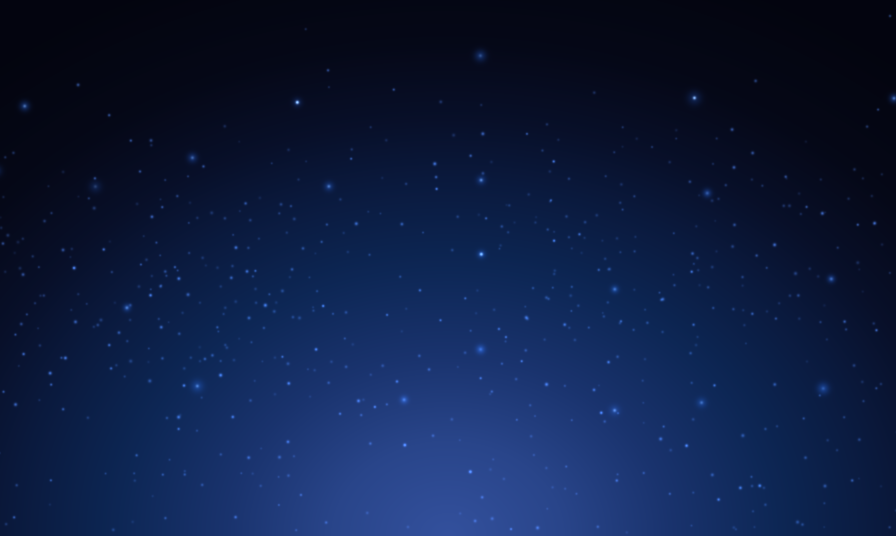
This background is drawn by a WebGL 2 fragment shader. Its source:

```glsl
#version 300 es
precision highp float;
// Night sky: a blue glow rising from the lower edge, strewn with clustered stars.

uniform vec2 u_resolution;
out vec4 fragColor;

const vec3 STAR_BLUE = vec3(0.30, 0.50, 0.88);
const vec3 HALO_BLUE = vec3(0.13, 0.36, 0.78);
const vec3 CORE_WHITE = vec3(0.68, 0.85, 1.0);

vec3 hash3(vec2 cell, float seed) {
    vec3 q = fract(vec3(cell.xyx + seed) * vec3(0.1031, 0.1030, 0.0973));
    q += dot(q, q.yxz + 33.33);
    return fract((q.xxy + q.yzz) * q.zyx);
}

float cornerSlope(vec2 cell, vec2 offset, float seed) {
    float angle = 6.2832 * hash3(cell, seed).x;
    return dot(vec2(cos(angle), sin(angle)), offset);
}

float gradientNoise(vec2 p, float seed) {
    vec2 i = floor(p), f = fract(p);
    vec2 w = f * f * (3.0 - 2.0 * f), e = vec2(1.0, 0.0);
    float low = mix(cornerSlope(i, f, seed), cornerSlope(i + e, f - e, seed), w.x);
    float high = mix(cornerSlope(i + e.yx, f - e.yx, seed), cornerSlope(i + 1.0, f - 1.0, seed), w.x);
    return mix(low, high, w.y);
}

float ramp(float start, float end, float x) {
    return clamp((x - start) / (end - start), 0.0, 1.0);
}

float gaussian(vec2 offset, vec2 radius) {
    vec2 q = offset / radius;
    return exp(-dot(q, q));
}

// Elliptical glow, brightest at the bottom centre
vec3 skyColor(vec2 p) {
    float r = length(p * vec2(0.84, 1.03));
    vec3 c = mix(vec3(0.20, 0.315, 0.615), vec3(0.16, 0.27, 0.54), ramp(0.0, 0.18, r));
    c = mix(c, vec3(0.10, 0.20, 0.43), ramp(0.18, 0.345, r));
    c = mix(c, vec3(0.05, 0.15, 0.33), ramp(0.345, 0.52, r));
    c = mix(c, vec3(0.04, 0.10, 0.24), ramp(0.52, 0.68, r));
    c = mix(c, vec3(0.03, 0.06, 0.16), ramp(0.68, 0.80, r));
    c = mix(c, vec3(0.02, 0.03, 0.09), ramp(0.80, 0.95, r));
    return mix(c, vec3(0.012, 0.017, 0.057), ramp(0.95, 1.15, r));
}

// Chance of a small star: two clusters, thinning out towards the top
float starDensity(vec2 p, float seed) {
    float left = gaussian(p - vec2(-0.48, 0.45), vec2(0.32, 0.22));
    float right = gaussian(p - vec2(0.32, 0.50), vec2(0.25, 0.27));
    float patches = 0.75 + 0.9 * gradientNoise(p * 5.0, seed);
    float fade = 1.0 - smoothstep(0.62, 0.92, p.y);
    return patches * (0.24 + 0.36 * max(left, right)) * fade;
}

// One jittered star per occupied grid cell
vec3 smallStars(vec2 p, float cellSize, float radius, float strength, float seed) {
    vec2 cell = floor(p / cellSize);
    vec3 h = hash3(cell, seed);
    vec3 traits = hash3(cell, seed + 57.0);
    vec2 center = (cell + mix(vec2(0.15), vec2(0.85), h.xy)) * cellSize;
    float present = step(h.z, starDensity(center, seed));
    float size = radius * mix(0.85, 1.15, traits.x);
    float light = gaussian(p - center, vec2(size)) * strength * mix(0.3, 1.0, traits.y);
    return STAR_BLUE * light * present;
}

// Sparse large stars: mostly dim points, a few with a bright core and halo
vec3 glowingStars(vec2 p, float cellSize, float chance, float seed) {
    vec2 cell = floor(p / cellSize);
    vec3 h = hash3(cell, seed);
    vec3 traits = hash3(cell, seed + 91.0);
    vec2 center = (cell + mix(vec2(0.15), vec2(0.85), h.xy)) * cellSize;
    float band = step(0.17, center.y) * step(center.y, 0.91);
    float size = mix(0.007, 0.013, traits.x * traits.x);
    float halo = gaussian(p - center, vec2(size)) * mix(0.2, 0.45, traits.z);
    float core = gaussian(p - center, vec2(0.0031)) * mix(0.12, 0.85, traits.y * traits.y);
    return (HALO_BLUE * halo + CORE_WHITE * core) * step(h.z, chance) * band;
}

void main() {
    vec2 p = (gl_FragCoord.xy - vec2(0.5 * u_resolution.x, 0.0)) / u_resolution.y;
    vec3 color = skyColor(p);

    // Finer layers are fainter and denser
    for (int i = 0; i < 3; i++) {
        float depth = float(i);
        float cellSize = 0.052 - 0.009 * depth;
        float radius = 0.0029 - 0.0002 * depth;
        color += smallStars(p, cellSize, radius, 0.68 - 0.2 * depth, 211.0 + 37.0 * depth);
    }
    color += glowingStars(p, 0.19, 0.48, 419.0);

    fragColor = vec4(min(color, 1.0), 1.0);
}
```
